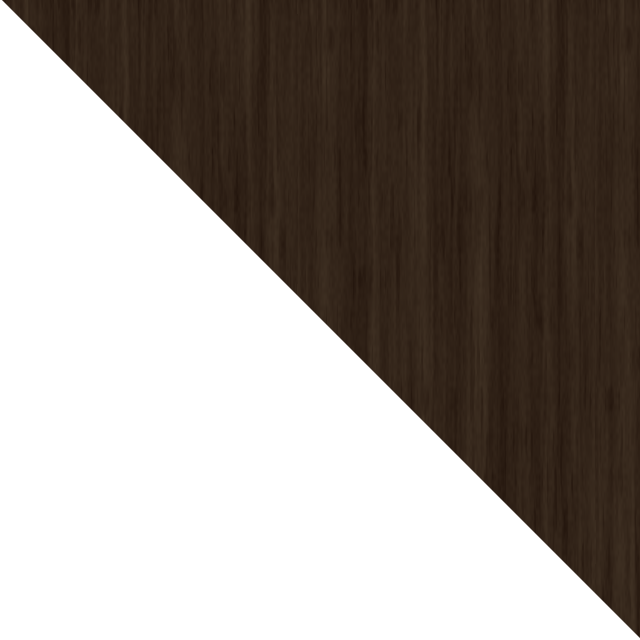
A three.js fragment shader for this texture:

```glsl
// Dark brown wood veneer with vertical grain, filling the triangle above a falling diagonal on white.
varying vec2 vUv;

const vec3 PAPER = vec3(1.0);
const vec3 WOOD_DARK = vec3(0.155, 0.100, 0.064);
const vec3 WOOD_LIGHT = vec3(0.245, 0.188, 0.136);
const float DIAGONAL = 1.003;       // x + y along the cut
const float EDGE_SOFTNESS = 0.0012;
const float VENEER_WIDTH = 0.465;   // the grain repeats across the sheet
const float WOBBLE = 0.0022;
const float BASE_TONE = 0.50;
const float BAND_AMOUNT = 0.24;
const float STREAK_AMOUNT = 0.34;
const float FIBRE_AMOUNT = 0.38;
const float FLECK_AMOUNT = 0.26;
const float PORE_AMOUNT = 0.30;

float hash(vec2 p) {
  vec3 q = fract(vec3(p.xyx) * 0.1031);
  q += dot(q, q.yzx + 33.33);
  return fract((q.x + q.y) * q.z);
}

float noise(vec2 p) {
  vec2 cell = floor(p);
  vec2 f = fract(p);
  f = f * f * (3.0 - 2.0 * f);
  float low = mix(hash(cell), hash(cell + vec2(1.0, 0.0)), f.x);
  float high = mix(hash(cell + vec2(0.0, 1.0)), hash(cell + vec2(1.0, 1.0)), f.x);
  return mix(low, high, f.y);
}

float signedNoise(vec2 p) {
  return noise(p) - 0.5;
}

float band(float x, float center, float width) {
  float d = (x - center) / width;
  return exp(-d * d);
}

// Broad growth bands: negative is dark, positive is light.
float growthBands(float x) {
  float tone = -0.38 * band(x, 0.100, 0.013);
  tone -= 0.18 * band(x, 0.076, 0.016);
  tone -= 0.16 * band(x, 0.240, 0.018);
  tone -= 0.22 * band(x, 0.318, 0.015);
  tone -= 0.14 * band(x, 0.415, 0.012);
  tone += 0.28 * band(x, 0.118, 0.005);
  tone += 0.16 * band(x, 0.050, 0.018);
  tone += 0.26 * band(x, 0.198, 0.006);
  tone += 0.14 * band(x, 0.280, 0.012);
  tone += 0.26 * band(x, 0.389, 0.005);
  return tone;
}

float grainTone(vec2 p) {
  // Slow bends keep the fibres from running perfectly straight.
  float bend = signedNoise(vec2(p.x * 24.0, p.y * 7.0));
  bend += 0.5 * signedNoise(vec2(p.x * 50.0, p.y * 22.0) + 17.0);
  float x = mod(p.x + WOBBLE * bend, VENEER_WIDTH);

  float tone = BASE_TONE + growthBands(x);
  tone += BAND_AMOUNT * signedNoise(vec2(x * 42.0, p.y * 1.5) + 5.0);
  tone += STREAK_AMOUNT * signedNoise(vec2(x * 120.0, p.y * 3.0) + 31.0);
  tone += FIBRE_AMOUNT * signedNoise(vec2(x * 270.0, p.y * 9.0) + 57.0);
  tone += FLECK_AMOUNT * signedNoise(vec2(x * 420.0, p.y * 110.0) + 83.0);

  // Thin dark pores, broken along their length.
  float pore = smoothstep(0.66, 0.92, noise(vec2(x * 240.0, p.y * 16.0) + 109.0));
  return tone - PORE_AMOUNT * pore;
}

void main() {
  vec3 wood = mix(WOOD_DARK, WOOD_LIGHT, clamp(grainTone(vUv), -0.25, 1.35));

  // Signed distance to the diagonal cut, positive on the wood side.
  float cut = (vUv.x + vUv.y - DIAGONAL) * inversesqrt(2.0);
  float coverage = smoothstep(-EDGE_SOFTNESS, EDGE_SOFTNESS, cut);
  gl_FragColor = vec4(mix(PAPER, wood, coverage), 1.0);
}
```
